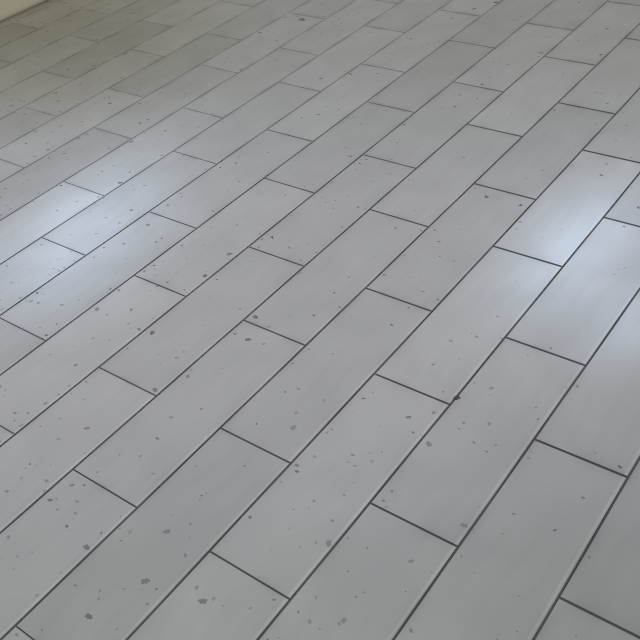
Give the GLSL for this texture, as a WebGL 1 fragment shader.

```glsl
precision highp float;
// Worn grey plank floor in half-bond rows, seen in perspective with window glare and dark stains.
uniform vec2 u_resolution;

// Floor projection: each line is (a, b, c) for a*x + b*y + c
const vec3 HORIZON = vec3(0.1366, -1.0, 1.5745);
const vec3 ROW_LINE = vec3(-1.0822, 1.0, 0.2255);
const vec3 JOINT_LINE = vec3(0.3278, 1.0, -0.7279);
const float ROWS = 7.358;
const float PLANKS = 4.376;
const float BOND_SHIFT = 0.45;
const float PLANK_ASPECT = 3.2;
const float WALL_ROW = 14.35;

// Widths in units of one plank width
const float SEAM_HALF = 0.012;
const float JOINT_HALF = 0.0105;

const vec3 NEAR_GREY = vec3(0.575, 0.58, 0.58);
const vec3 MID_GREY = vec3(0.625, 0.627, 0.637);
const vec3 FAR_GREY = vec3(0.545, 0.55, 0.54);
const vec3 WARM_GREY = vec3(0.46, 0.445, 0.39);
const vec3 SEAM_COLOR = vec3(0.23, 0.23, 0.24);
const vec3 STAIN_COLOR = vec3(0.30, 0.30, 0.31);
const vec3 WALL_COLOR = vec3(0.57, 0.55, 0.48);
const vec3 GLARE = vec3(0.13, 0.17, 0.215);

float hash(vec2 p) {
  return fract(sin(dot(p, vec2(127.1, 311.7))) * 4375.85);
}

float depth(vec2 p) {
  return dot(HORIZON, vec3(p, 1.0));
}

// Canvas point to floor: x counts rows, y counts planks along a row
vec2 toFloor(vec2 p) {
  float w = depth(p);
  float row = ROWS * dot(ROW_LINE, vec3(p, 1.0)) / w - 0.052;
  float along = PLANKS * dot(JOINT_LINE, vec3(p, 1.0)) / w - 0.0114 * row - 0.026;
  return vec2(row, along);
}

// Signed offset from the nearest whole number
float nearest(float x) {
  return fract(x + 0.5) - 0.5;
}

float line(float d, float halfWidth, float px) {
  float cover = 1.0 - smoothstep(halfWidth - 0.7 * px, halfWidth + 0.7 * px, abs(d));
  return cover * min(1.0, 2.0 * halfWidth / px);
}

// Elliptical highlight slanted along the planks
float glow(vec2 p, vec2 center, vec2 radius) {
  vec2 d = p - center;
  d = vec2(dot(d, vec2(0.8, 0.6)), dot(d, vec2(-0.6, 0.8))) / radius;
  return exp(-dot(d, d));
}

// One ragged stain in some of the cells
float stains(vec2 q, float density, float maxRadius, float soft) {
  vec2 cell = floor(q);
  vec2 d = q - cell - 0.28 - 0.44 * vec2(hash(cell + 3.1), hash(cell + 7.7));
  float angle = atan(d.y, d.x) + 6.28 * hash(cell + 5.3);
  float ragged = 1.0 + 0.22 * sin(2.0 * angle) + 0.16 * sin(5.0 * angle);
  float size = hash(cell + 1.9);
  float radius = maxRadius * mix(0.3, 1.0, size * size) * ragged;
  float spot = 1.0 - smoothstep(radius - soft, radius + soft, length(d));
  return spot * step(hash(cell + 9.4), density) * mix(0.45, 1.0, hash(cell + 2.6));
}

// Layered sines: cloudy patches and streaks along the plank
float grain(vec2 q, float seed) {
  float bend = sin(q.y * 1.7 + seed) + 0.5 * sin(q.y * 4.3 - q.x * 3.0);
  float cloud = sin(q.x * 4.0 + bend * 1.6 + seed) * sin(q.y * 2.3 + q.x * 2.0 + seed * 2.0);
  float streak = sin(q.x * 23.0 + bend * 1.3) + 0.6 * sin(q.x * 47.0 + bend * 2.1 + seed);
  return 0.6 * cloud + 0.22 * streak * (0.6 + 0.4 * sin(q.y * 3.1 + seed));
}

void main() {
  vec2 p = gl_FragCoord.xy / u_resolution;
  float px = 1.0 / min(u_resolution.x, u_resolution.y);
  float w = depth(p);
  vec2 f = toFloor(p);

  // Canvas size of one floor unit in each direction
  const float STEP = 0.001;
  vec2 fx = (toFloor(p + vec2(STEP, 0.0)) - f) / STEP;
  vec2 fy = (toFloor(p + vec2(0.0, STEP)) - f) / STEP;
  vec2 unit = 1.0 / vec2(length(vec2(fx.x, fy.x)), length(vec2(fx.y, fy.y)));

  float row = floor(f.x);
  float along = f.y + BOND_SHIFT * mod(row, 2.0);
  vec2 plank = vec2(row, floor(along));
  float tone = hash(plank + 0.5);
  vec2 q = vec2(f.x, f.y * PLANK_ASPECT);
  float texture = grain(q, 6.28 * tone);

  // Plank colour and broad light
  vec3 color = mix(NEAR_GREY, MID_GREY, smoothstep(0.0, 0.5, p.y));
  color = mix(color, FAR_GREY, smoothstep(0.65, 0.98, p.y));
  color = mix(color, WARM_GREY, smoothstep(0.55, 0.0, length((p - vec2(0.0, 1.0)) * vec2(1.0, 2.2))));
  color -= 0.045 * smoothstep(0.6, 0.0, length(p - vec2(1.0, 0.1)));
  color += 0.035 * (tone - 0.5) + 0.014 * texture;
  float glare = glow(p, vec2(0.13, 0.63), vec2(0.17, 0.085))
    + glow(p, vec2(0.91, 0.61), vec2(0.14, 0.085)) + 0.6 * glow(p, vec2(0.98, 0.49), vec2(0.09, 0.055));
  color += GLARE * glare * (0.75 + 0.4 * tone + 0.08 * texture);

  // Stains, denser toward the lower left
  float soft = 0.7 * px / unit.x;
  float wear = mix(0.35, 1.4, smoothstep(1.1, 0.2, p.x + 0.5 * p.y)) * (0.4 + 1.2 * hash(plank + 4.2));
  float stain = 0.65 * stains(q * 5.0, 0.10 * wear, 0.19, soft * 5.0);
  stain = max(stain, 0.45 * stains(q * 9.0 + 31.0, 0.07 * wear, 0.22, soft * 9.0));
  stain = max(stain, 0.9 * stains(q * 1.3 + 17.0, 0.055 * wear, 0.10, soft * 1.3));
  color = mix(color, STAIN_COLOR, stain);

  // Seams with grime and a pale bevel
  float rowGap = nearest(f.x) * unit.x;
  float jointGap = nearest(along) * unit.y;
  float gap = min(abs(rowGap), abs(jointGap)) / unit.x;
  color -= 0.055 * exp(-gap * 22.0) * (0.5 + 0.5 * sin(q.y * 5.0 + 3.0 * sin(q.x * 4.0)));
  float bevel = (rowGap / unit.x - 0.035) / 0.014;
  color += 0.05 * exp(-bevel * bevel) * smoothstep(0.8, 1.4, w);
  float seam = line(rowGap, SEAM_HALF * unit.x, px) * (0.83 + 0.12 * sin(q.y * 2.7 + row * 4.0));
  float joint = line(jointGap, JOINT_HALF * unit.x, px) * (0.72 + 0.2 * hash(plank + 8.0));
  float fade = mix(0.4, 1.0, smoothstep(0.5, 1.0, w));
  color = mix(color, SEAM_COLOR, max(seam, joint) * fade);

  // Skirting at the far corner
  float wall = smoothstep(-px, px, (f.x - WALL_ROW) * unit.x);
  color = mix(color, WALL_COLOR, wall);
  color *= 1.0 - 0.35 * exp(-abs(f.x - WALL_ROW) * 9.0);
  gl_FragColor = vec4(color, 1.0);
}
```
